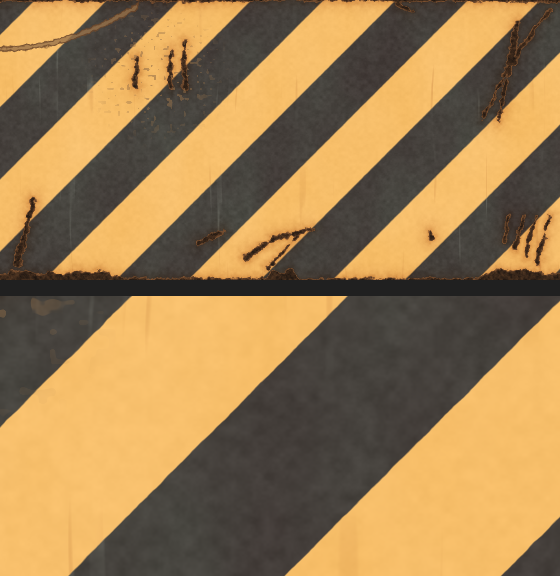
Top: the whole. Bottom: its middle third, enlarged.
Give the GLSL for this texture, as a Shadertoy shader.

```glsl
// Diagonal yellow and charcoal hazard stripes on a weathered, rusting steel plate.

float hash(vec2 p) {
    return fract(sin(dot(p, vec2(127.1, 311.7))) * 43758.5453);
}

float noise(vec2 p) {
    vec2 i = floor(p), f = fract(p);
    f = f * f * (3.0 - 2.0 * f);
    return mix(mix(hash(i), hash(i + vec2(1, 0)), f.x),
               mix(hash(i + vec2(0, 1)), hash(i + vec2(1, 1)), f.x), f.y);
}

// Three octaves, averaging one half
float fbm(vec2 p) {
    float sum = 0.0, amp = 0.57;
    for (int i = 0; i < 3; i++) {
        sum += amp * noise(p);
        p = p * 2.03 + 17.3;
        amp *= 0.5;
    }
    return sum;
}

// Signed distance to a scratch that tapers from a to b
float scratch(vec2 p, vec2 a, vec2 b, float width) {
    vec2 ab = b - a;
    float h = clamp(dot(p - a, ab) / dot(ab, ab), 0.0, 1.0);
    return length(p - a - ab * h) - width * (1.0 - 0.5 * h);
}

// Signed distance to all the gouges in the paint
float gouges(vec2 p) {
    float d = 1.0;

    // Upright nicks and a forked tear at the upper right
    for (int i = 0; i < 3; i++) {
        float k = float(i);
        float x = 0.484 + 0.19 * sqrt(k * 0.5) - 0.008 * k;
        d = min(d, scratch(p, vec2(x, 0.69), vec2(x + 0.003, 0.79 + 0.03 * k), 0.011));
    }
    for (int i = 0; i < 2; i++) {
        float k = float(i);
        vec2 hub = vec2(1.825, 0.78);
        d = min(d, scratch(p, hub, vec2(1.85 + 0.115 * k, 0.92 + 0.05 * k), 0.018 - 0.009 * k));
        d = min(d, scratch(p, hub, vec2(1.72 + 0.06 * k, 0.57), 0.009));
    }

    // Claw marks at the lower right
    for (int i = 0; i < 4; i++) {
        float k = float(i);
        d = min(d, scratch(p, vec2(1.80 + 0.04 * k, 0.14 - 0.027 * k),
                              vec2(1.82 + 0.047 * k, 0.23), 0.009));
    }

    // Forked scrape, short scrape, dent and long scratch along the bottom
    d = min(d, scratch(p, vec2(0.88, 0.08), vec2(0.97, 0.145), 0.013));
    d = min(d, scratch(p, vec2(0.97, 0.145), vec2(1.12, 0.185), 0.010));
    d = min(d, scratch(p, vec2(0.96, 0.04), vec2(1.06, 0.155), 0.007));
    d = min(d, scratch(p, vec2(0.71, 0.135), vec2(0.80, 0.175), 0.014));
    d = min(d, scratch(p, vec2(1.542, 0.15), vec2(1.54, 0.175), 0.011));
    d = min(d, scratch(p, vec2(0.065, 0.06), vec2(0.118, 0.285), 0.015));
    return min(d, scratch(p, vec2(1.42, 0.985), vec2(1.47, 0.955), 0.010));
}

void mainImage(out vec4 fragColor, in vec2 fragCoord) {
    vec2 p = fragCoord / iResolution.y;
    float pixel = 1.0 / iResolution.y;
    float grain = fbm(p * 75.0);
    float cloud = fbm(p * vec2(7.0, 4.0));
    float streak = noise(vec2(p.x * 75.0 + 2.0 * noise(p * 5.0), p.y * 3.0));

    // Yellow paint
    vec3 yellow = vec3(0.97, 0.75, 0.42) + (cloud - 0.5) * vec3(0.02, 0.04, 0.07);
    yellow += (grain - 0.5) * 0.035;
    yellow *= 1.0 - vec3(0.10, 0.16, 0.2) * smoothstep(0.87, 1.0, streak) * cloud;

    // Charcoal paint with cool mottling and pale runs
    vec3 charcoal = vec3(0.275, 0.26, 0.24) + (cloud - 0.5) * vec3(0.05, 0.09, 0.07);
    charcoal += (grain - 0.5) * 0.07;
    charcoal += vec3(0.13, 0.14, 0.13) * smoothstep(0.8, 1.0, streak) * smoothstep(0.4, 0.7, cloud);

    // Equal stripes at 45 degrees
    float across = abs(fract((p.x + 1.0 - p.y - 0.254) / 0.5156 + 0.5) - 0.5);
    float edge = (across - 0.25) * 0.3646 + (grain - 0.5) * 0.002;
    vec3 color = mix(yellow, charcoal, smoothstep(-pixel, pixel, edge));

    // Long tan scrape curving up from the left side
    float arc = abs(p.y - 0.825 - 0.64 * p.x * p.x) / sqrt(1.0 + 1.64 * p.x * p.x);
    arc = max(arc - 0.009, p.x - 0.495) + (grain - 0.5) * 0.012;
    color = mix(color, vec3(0.60, 0.45, 0.29), 0.8 * smoothstep(0.003, -0.003, arc));
    color = mix(color, vec3(0.38, 0.24, 0.14), 0.8 * smoothstep(0.003, -0.003, abs(arc + 0.001) - 0.002));

    // Rust creeping in from the bottom rim, heaviest near the corners
    float rim = 0.007 + 0.022 * (smoothstep(0.52, 0.35, p.x) + smoothstep(1.70, 1.78, p.x));
    rim += 0.035 * smoothstep(0.06, 0.03, abs(p.x - 1.01));
    float rust = min(gouges(p + 0.012 * (vec2(noise(p * 28.0), noise(p * 28.0 + 9.0)) - 0.5)),
                     p.y - rim * (0.6 + 0.8 * noise(vec2(p.x * 22.0, 3.0))));
    rust = min(rust, 1.0 - p.y - 0.005 - 0.008 * (noise(vec2(p.x * 18.0, 8.0)) - 0.4));
    rust += (grain - 0.5) * 0.018;

    // Stained halo, brown fringe and dark pitted core
    color *= 1.0 - vec3(0.12, 0.22, 0.30) * exp(-max(rust, 0.0) * 55.0);
    vec3 rustColor = mix(vec3(0.46, 0.30, 0.18), vec3(0.22, 0.15, 0.10), smoothstep(0.0, -0.007, rust));
    rustColor += (fbm(p * 110.0 + 5.0) - 0.5) * vec3(0.28, 0.18, 0.10);
    color = mix(color, rustColor, smoothstep(0.002, -0.002, rust));

    // Small flakes of bare metal scattered around the nicks
    float flakes = smoothstep(0.78, 0.84, noise(p * 85.0)) * smoothstep(0.30, 0.05, length(p - vec2(0.56, 0.74)));
    color = mix(color, vec3(0.60, 0.45, 0.29), 0.6 * flakes);

    fragColor = vec4(clamp(color, 0.0, 1.0), 1.0);
}
```
